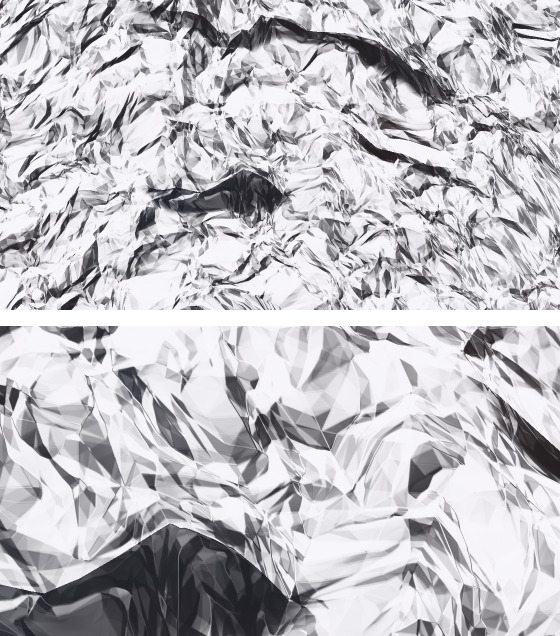
Top: the whole. Bottom: its middle third, enlarged.
A Shadertoy shader for this texture:

```glsl
// Crumpled silver foil: sharp flat facets, bright creases and arched shadowed folds.

#define FACET_SCALE 6.0     // coarsest facets per canvas height
#define FACET_STEP 2.1      // frequency ratio of successive facet layers
#define CRUMPLE 0.085       // displacement that breaks up the facet grid
#define ARCH 0.4            // bend of the long folds
#define FOLD_ROWS 3.3       // long folds per canvas height
#define FOLD_SHADOW 2.1
#define FOLD_GLARE 0.8
#define CREASE_GLINT 0.36
#define BRIGHTNESS -0.02
#define CONTRAST 2.5
#define LIGHT vec2(-0.42, 0.91)
#define PROBE 0.0018        // half width of the slope probe

const float layerSlope[4] = float[4](0.65, 1.0, 0.85, 0.45);
const mat2 turn = mat2(0.454, 0.891, -0.891, 0.454);

float hash(vec2 p) {
    vec3 q = fract(vec3(p.xyx) * 0.1031);
    q += dot(q, q.yzx + 33.33);
    return fract((q.x + q.y) * q.z);
}

float smoothNoise(vec2 p) {
    vec2 c = floor(p), f = p - c;
    f = f * f * (3.0 - 2.0 * f);
    return mix(mix(hash(c), hash(c + vec2(1, 0)), f.x),
               mix(hash(c + vec2(0, 1)), hash(c + 1.0), f.x), f.y);
}

// Piecewise flat noise: each cell is split along a random diagonal
float facetNoise(vec2 p) {
    vec2 c = floor(p), f = p - c;
    float a = hash(c), b = hash(c + vec2(1, 0));
    float d = hash(c + vec2(0, 1)), e = hash(c + 1.0);
    if (hash(c + vec2(57.0, 113.0)) < 0.5)
        return f.x > f.y ? a + (b - a) * f.x + (e - b) * f.y
                         : a + (e - d) * f.x + (d - a) * f.y;
    return f.x + f.y < 1.0 ? a + (b - a) * f.x + (d - a) * f.y
                           : e + (d - e) * (1.0 - f.x) + (b - e) * (1.0 - f.y);
}

vec2 facetShift(vec2 p) {
    p = turn * p;
    return vec2(facetNoise(p), facetNoise(p + vec2(31.7, 74.3))) - 0.5;
}

// Arched and jaggedly displaced sheet coordinates
vec2 crumple(vec2 p) {
    float bend = ARCH * p.x * p.x / (1.0 + 0.3 * abs(p.x));
    vec2 q = vec2(p.x * 0.92, p.y + bend) + 5.0;
    q += CRUMPLE * facetShift(q * 7.0);
    q += 0.5 * CRUMPLE * facetShift(q.yx * 15.0 + 40.0);
    return q;
}

float sheetHeight(vec2 q) {
    float frequency = FACET_SCALE, height = 0.0;
    q = turn * q * FACET_SCALE;
    for (int i = 0; i < 4; i++) {
        height += layerSlope[i] * facetNoise(q) / frequency;
        q = turn * q * FACET_STEP + 17.3;
        frequency *= FACET_STEP;
    }
    return height;
}

// Two sheets pushed through each other meet in hard creases
float foilHeight(vec2 p) {
    vec2 q = crumple(p);
    return max(sheetHeight(q), sheetHeight(q.yx * vec2(1.0, -1.0) + 23.6));
}

// Long folds: glare above each ridge, deep shadow beneath it
float foldLight(vec2 p) {
    vec2 q = crumple(p);
    float level = q.y * FOLD_ROWS + 0.6 * smoothNoise(q * 2.0);
    float row = floor(level), w = level - row;
    float presence = smoothstep(0.4, 0.65, smoothNoise(vec2(q.x * 3.0 + row * 7.3, row * 3.1)));
    presence *= 1.0 - smoothstep(0.45, 1.0, abs(p.x));
    float edge = 1.0 - 0.2 * presence;
    float shadow = presence * smoothstep(edge - 0.04, edge + 0.03, w);
    float glare = presence * (1.0 - smoothstep(0.06, 0.3, w));
    return FOLD_GLARE * glare - FOLD_SHADOW * shadow;
}

float foilTone(vec2 p) {
    vec2 probe = PROBE * normalize(LIGHT);
    float above = foilHeight(p + probe);
    float below = foilHeight(p - probe);
    float here = foilHeight(p);
    float side = foilHeight(p + vec2(probe.y, -probe.x));
    float facing = (below - above) / (2.0 * PROBE) / 0.62;
    float tilt = (side - here) / PROBE / 0.62;
    float ridge = max(2.0 * here - above - below, 0.0) / PROBE;

    // Sideways tilt mirrors alternating bright and dark surroundings
    float mirrored = 0.72 * facing + 0.9 * cos(2.0 * tilt + 0.5 * facing);

    // Soft sheen inside the facets
    float sheen = smoothNoise(p * 14.0 + 20.0) + 0.7 * smoothNoise(p * 37.0 + 50.0) - 0.85;
    float light = mirrored + CREASE_GLINT * ridge + 0.35 * sheen + foldLight(p) + BRIGHTNESS;

    // Mirror-like response: mostly white, with a thin tail of darks
    float exposure = 1.0 / (1.0 + exp(-1.7 * light));
    return 0.97 - 0.84 * pow(1.0 - exposure, CONTRAST);
}

void mainImage(out vec4 fragColor, in vec2 fragCoord) {
    vec2 center = vec2(0.5 * iResolution.x - 0.15 * iResolution.y, 0.0);

    // Four samples per pixel smooth the facet edges
    float tone = 0.0;
    for (int i = 0; i < 4; i++) {
        vec2 offset = vec2(i % 2, i / 2) * 0.5 - 0.25;
        tone += 0.25 * foilTone((fragCoord + offset - center) / iResolution.y);
    }

    // Cool grey, faintly warm in some patches
    vec2 p = (fragCoord - center) / iResolution.y;
    float warmth = 0.03 * (smoothNoise(p * 5.0 + 9.0) - 0.5) * (1.0 - tone);
    vec3 color = tone + vec3(warmth, -0.006, 0.012 - warmth);
    fragColor = vec4(clamp(color, 0.0, 1.0), 1.0);
}
```
